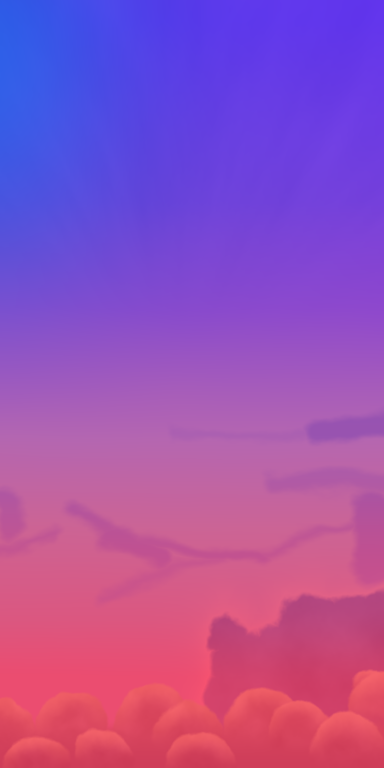
This texture is drawn by a Shadertoy shader. Its source:

```glsl
// A dusk sky: a blue-violet to coral gradient with faint radiating streaks,
// torn violet wisps (warped capsules), a dusky cumulus (a union of circles)
// and, along the bottom, a bank of softly lit coral puffs layered in a loop.

// Sky colours, top to bottom
const vec3 ZENITH  = vec3(0.36, 0.22, 0.92);
const vec3 INDIGO  = vec3(0.43, 0.26, 0.85);
const vec3 VIOLET  = vec3(0.54, 0.29, 0.80);
const vec3 MAUVE   = vec3(0.71, 0.40, 0.69);
const vec3 ROSE    = vec3(0.80, 0.39, 0.58);
const vec3 PINK    = vec3(0.86, 0.34, 0.50);
const vec3 HORIZON = vec3(0.92, 0.30, 0.44);
const vec3 BLUE_GLOW = vec3(0.18, 0.39, 0.92);

// Cloud colours
const vec3 WISP_HIGH  = vec3(0.57, 0.31, 0.69);
const vec3 WISP_LOW   = vec3(0.74, 0.29, 0.56);
const vec3 DUSK_TOP   = vec3(0.69, 0.27, 0.50);
const vec3 DUSK_BASE  = vec3(0.81, 0.25, 0.41);
const vec3 CORAL_LIT  = vec3(0.94, 0.37, 0.40);
const vec3 CORAL_BODY = vec3(0.86, 0.28, 0.37);
const vec3 CORAL_DEEP = vec3(0.81, 0.24, 0.35);

const float STREAK_GAIN = 0.07;
const float WISP_WARP   = 0.085;
const float PUFF_WARP   = 0.035;

// Wisps: segment ends, then half width and opacity
const vec4 WISP_ENDS[10] = vec4[10](
    vec4(0.19, 0.67, 0.30, 0.59), vec4(0.29, 0.59, 0.42, 0.53),
    vec4(-0.02, 0.57, 0.14, 0.61), vec4(0.34, 0.57, 0.66, 0.57),
    vec4(0.26, 0.43, 0.56, 0.55), vec4(0.64, 0.57, 0.93, 0.63),
    vec4(0.02, 0.63, 0.02, 0.69), vec4(0.99, 0.53, 0.98, 0.66),
    vec4(0.84, 0.87, 1.04, 0.90), vec4(0.70, 0.74, 1.05, 0.73));
const vec2 WISP_SHAPE[10] = vec2[10](
    vec2(0.018, 0.65), vec2(0.026, 0.70), vec2(0.012, 0.55),
    vec2(0.020, 0.65), vec2(0.014, 0.45), vec2(0.014, 0.55),
    vec2(0.032, 0.60), vec2(0.052, 0.75), vec2(0.036, 0.80),
    vec2(0.026, 0.45));

// Circles: centre and radius
const vec3 DUSK_PUFFS[8] = vec3[8](
    vec3(0.585, 0.350, 0.052), vec3(0.64, 0.265, 0.085),
    vec3(0.81, 0.370, 0.095), vec3(0.91, 0.360, 0.09),
    vec3(1.01, 0.340, 0.115), vec3(0.78, 0.230, 0.16),
    vec3(0.97, 0.220, 0.17), vec3(0.62, 0.170, 0.085));
const vec3 CORAL_PUFFS[12] = vec3[12](
    vec3(0.96, 0.215, 0.04), vec3(1.01, 0.155, 0.10),
    vec3(0.19, 0.110, 0.095), vec3(0.40, 0.120, 0.10),
    vec3(0.68, 0.110, 0.10), vec3(0.78, 0.095, 0.08),
    vec3(0.00, 0.085, 0.10), vec3(0.49, 0.085, 0.09),
    vec3(0.27, 0.025, 0.08), vec3(0.52, 0.010, 0.09),
    vec3(0.90, 0.045, 0.10), vec3(0.09, 0.000, 0.09));

float hash(vec2 p) {
    return fract(sin(dot(p, vec2(127.1, 311.7))) * 43758.5453);
}

float noise(vec2 p) {
    vec2 i = floor(p), f = fract(p);
    f = f * f * (3.0 - 2.0 * f);
    return mix(mix(hash(i), hash(i + vec2(1, 0)), f.x),
               mix(hash(i + vec2(0, 1)), hash(i + vec2(1, 1)), f.x), f.y);
}

float fbm(vec2 p) {
    float sum = 0.0, gain = 0.5;
    for (int i = 0; i < 5; i++) {
        sum += gain * noise(p);
        p = mat2(1.6, 1.2, -1.2, 1.6) * p + 7.3;
        gain *= 0.5;
    }
    return sum;
}

vec2 warp(vec2 p, vec2 freq) {
    return vec2(fbm(p * freq), fbm(p * freq + 31.7)) - 0.48;
}

float segmentDistance(vec2 p, vec2 a, vec2 b) {
    vec2 ab = b - a;
    return length(p - a - ab * clamp(dot(p - a, ab) / dot(ab, ab), 0.0, 1.0));
}

float fall(float from, float to, float y) {
    return clamp((from - y) / (from - to), 0.0, 1.0);
}

vec3 sky(vec2 p) {
    float y = p.y + 0.04 * (fbm(p * vec2(2.0, 5.0)) - 0.48);
    vec3 col = mix(ZENITH, INDIGO, fall(1.95, 1.47, y));
    col = mix(col, VIOLET, fall(1.47, 1.20, y));
    col = mix(col, MAUVE, fall(1.20, 0.86, y));
    col = mix(col, ROSE, fall(0.86, 0.62, y));
    col = mix(col, PINK, fall(0.62, 0.38, y));
    col = mix(col, HORIZON, fall(0.38, 0.24, y));
    // Blue glow at the upper left
    vec2 g = (p - vec2(-0.05, 1.86)) / vec2(0.36, 0.50);
    col = mix(col, BLUE_GLOW, 0.85 * exp(-dot(g, g)));
    col += vec3(0.05, -0.025, 0.015) * (p.x - 0.5) * smoothstep(0.9, 1.4, p.y);
    // Rays fanning upward
    vec2 r = p - vec2(0.45, 0.95);
    float ray = fbm(vec2(atan(r.x, r.y) * 7.0, length(r) * 2.5)) - 0.48;
    return col + STREAK_GAIN * ray * vec3(0.8, 0.6, 0.5) * smoothstep(1.1, 1.6, p.y);
}

void mainImage(out vec4 fragColor, in vec2 fragCoord) {
    vec2 p = vec2(fragCoord.x / iResolution.x, 2.0 * fragCoord.y / iResolution.y);
    vec3 col = sky(p);

    // Wisps, with a thin tail beside the high cloud
    vec2 w = p + WISP_WARP * warp(p, vec2(6.0, 11.0));
    float veil = 0.25 * smoothstep(0.025, 0.0, segmentDistance(w, vec2(0.45, 0.86), vec2(0.85, 0.87)));
    for (int i = 0; i < 10; i++) {
        float d = segmentDistance(w, WISP_ENDS[i].xy, WISP_ENDS[i].zw) - WISP_SHAPE[i].x;
        veil = max(veil, WISP_SHAPE[i].y * smoothstep(0.016, -0.016, d));
    }
    col = mix(col, mix(WISP_LOW, WISP_HIGH, smoothstep(0.5, 0.88, p.y)), veil);

    // Dusky cumulus with a pale rim
    vec2 q = p + 0.075 * warp(p, vec2(11.0));
    float dusk = 1.0;
    for (int i = 0; i < 8; i++)
        dusk = min(dusk, length(q - DUSK_PUFFS[i].xy) - DUSK_PUFFS[i].z);
    col += vec3(0.05, 0.025, 0.0) * exp(-28.0 * max(dusk, 0.0));
    vec3 duskCol = mix(DUSK_BASE, DUSK_TOP, smoothstep(0.20, 0.45, p.y));
    duskCol += 0.07 * (fbm(p * 9.0) - 0.48);
    col = mix(col, duskCol, 0.92 * smoothstep(0.008, -0.012, dusk));

    // Coral bank, painted back to front
    vec2 c = p + PUFF_WARP * warp(p, vec2(16.0));
    vec3 body = mix(CORAL_DEEP, CORAL_BODY, smoothstep(0.0, 0.14, p.y));
    col = mix(col, body, smoothstep(0.13, 0.09, c.y));
    for (int i = 0; i < 12; i++) {
        vec2 n = (c - CORAL_PUFFS[i].xy) / CORAL_PUFFS[i].z;
        float d = (length(n) - 1.0) * CORAL_PUFFS[i].z;
        float light = smoothstep(-0.3, 1.0, n.y - 0.15 * n.x) * smoothstep(0.2, 1.0, length(n));
        vec3 puff = mix(body, CORAL_LIT, light) + 0.06 * (fbm(c * 18.0) - 0.48);
        col = mix(col, puff, smoothstep(0.004, -0.006, d) * smoothstep(-0.9, 0.1, n.y));
    }
    fragColor = vec4(clamp(col, 0.0, 1.0), 1.0);
}
```
